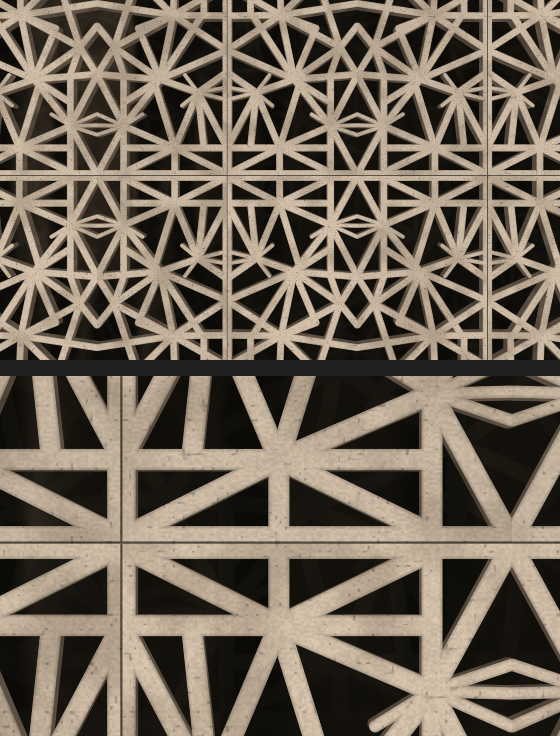
Top: the whole. Bottom: its middle third, enlarged.
A WebGL 2 fragment shader for this pattern:

```glsl
#version 300 es
precision highp float;
// Pierced stone screen: one panel of fanned bars, mirrored across and down,
// with hole walls seen in perspective, mottled stone and a dim room behind.
// Bars are segment distances, grouped in fans that share a hub.
uniform vec2 u_resolution;
out vec4 fragColor;

const float CANVAS_WIDTH = 768.0;             // drawing units across the canvas
const vec2 PANEL = vec2(178.5, 270.0);
const vec2 ORIGIN = vec2(133.0, 253.0);       // a crossing of two seams
const vec3 STONE = vec3(0.79, 0.72, 0.635);
const vec3 STONE_WORN = vec3(0.65, 0.585, 0.505);
const vec3 WALL = vec3(0.33, 0.285, 0.235);
const vec3 ROOM_DARK = vec3(0.045, 0.04, 0.025);
const vec3 ROOM_BROWN = vec3(0.18, 0.15, 0.115);

float hash(vec2 p) {
  return fract(sin(dot(p, vec2(127.1, 311.7))) * 43758.5453);
}

float noise(vec2 p) {
  vec2 i = floor(p), f = fract(p);
  f = f * f * (3.0 - 2.0 * f);
  return mix(mix(hash(i), hash(i + vec2(1, 0)), f.x),
             mix(hash(i + vec2(0, 1)), hash(i + vec2(1, 1)), f.x), f.y);
}

float fbm(vec2 p) {
  float sum = 0.0, gain = 0.5;
  for (int i = 0; i < 4; i++) {
    sum += gain * noise(p);
    p = p * 2.1 + 7.3;
    gain *= 0.5;
  }
  return sum;
}

float bar(vec2 p, vec2 a, vec2 b) {
  vec2 d = b - a;
  return length(p - a - d * clamp(dot(p - a, d) / dot(d, d), 0.0, 1.0));
}

// Four bars from one hub; each vec4 holds two end points.
float fan(vec2 p, vec2 hub, vec4 e, vec4 g) {
  return min(min(bar(p, hub, e.xy), bar(p, hub, e.zw)),
             min(bar(p, hub, g.xy), bar(p, hub, g.zw)));
}

// Mirror alternate panels; the result is measured from the panel corner.
vec2 foldPanel(vec2 p) {
  vec2 q = p - ORIGIN - vec2(PANEL.x, 0.0);
  return abs(mod(q + PANEL, 2.0 * PANEL) - PANEL);
}

// Signed distance to the stone lattice, negative inside.
float lattice(vec2 p) {
  vec2 q = foldPanel(p);
  vec2 low = vec2(72, 38), left = vec2(40, 114), mid = vec2(92, 132);
  vec2 side = vec2(142, 68), upper = vec2(155, 176), top = vec2(74, 220);

  float d = fan(q, low, vec4(0, 2, 72, 0), vec4(142, 4, left));
  d = min(d, fan(q, low, vec4(0, 38, 142, 38), vec4(side, 100, 128)));
  d = min(d, fan(q, left, vec4(0, 38, 32, 38), vec4(mid, 0, 142)));
  d = min(d, fan(q, mid, vec4(side, 142, 100), vec4(178, 139, 0, 172)));
  d = min(d, fan(q, mid, vec4(upper, 122, 202), vec4(top, 36, 218)));
  d = min(d, fan(q, top, vec4(0, 219, 0, 172), vec4(upper, 0, 262)));
  d = min(d, fan(q, top, vec4(72, 270, 124, 270), vec4(178, 236, 122, 202)));
  d = min(d, fan(q, upper, vec4(142, 139, 178, 139), vec4(178, 205, 124, 270)));
  d = min(d, fan(q, side, vec4(142, 0, 142, 139), vec4(178, 2, 178, 137)));
  d = min(d, bar(q, vec2(32, 219), vec2(32, 270))) - 4.8;

  // Slim bars of the small bursts beside the frame
  float slim = fan(q, side, vec4(178, 56, 178, 69), vec4(178, 84, 116, 84));
  slim = min(slim, fan(q, left, vec4(0, 104, 0, 121), vec4(62, 96, 58, 138)));
  d = min(d, slim - 2.8);

  float frame = min(q.x - 6.5, q.y - 7.5);
  return min(d, frame);
}

float cover(float d, float pixel) {
  return 1.0 - smoothstep(-0.6 * pixel, 0.6 * pixel, d);
}

// Dim space behind: broad brown bands and a faint second lattice.
vec3 room(vec2 p, float pixel) {
  float brown = 1.0 - smoothstep(250.0, 300.0, p.x);
  float bands = smoothstep(0.3, 0.65, noise(vec2(p.x * 0.035, p.y * 0.004)));
  float haze = fbm(p * 0.025);
  vec3 c = mix(ROOM_DARK, ROOM_BROWN, bands * (0.2 + 0.75 * brown) * (0.4 + haze));
  float ghost = cover(lattice(p * 1.35 + vec2(41, 23)), 4.0 * pixel);
  return c + 0.035 * ghost * haze * vec3(1.0, 0.95, 0.85);
}

vec3 stone(vec2 p) {
  vec2 cell = floor((p - ORIGIN) / PANEL);
  float wear = smoothstep(0.32, 0.72, fbm(p * 0.035 + 11.0 * cell));
  vec3 c = mix(STONE, STONE_WORN, 0.75 * wear);
  c *= 0.96 + 0.08 * hash(cell + 3.0);
  c *= 0.94 + 0.12 * noise(p * 0.9);
  float pits = smoothstep(0.83, 0.95, noise(p * 0.45 + 31.0));
  return c * (1.0 - 0.2 * pits);
}

void main() {
  float pixel = CANVAS_WIDTH / u_resolution.x;
  vec2 p = gl_FragCoord.xy * pixel;
  vec2 outward = p - 0.5 * u_resolution * pixel;

  // Sweep the lattice toward the centre to show the hole walls
  float front = lattice(p);
  float back = min(lattice(p + 0.009 * outward), lattice(p + 0.018 * outward));
  vec3 wall = WALL * (0.7 + 0.6 * fbm(p * 0.06));
  vec3 color = mix(room(p, pixel), wall, cover(back, pixel));

  // Face, softened rim and fine joints between panels
  vec3 face = stone(p) * mix(0.84, 1.0, smoothstep(0.0, 1.8, -front));
  vec2 q = foldPanel(p);
  float joint = cover(min(q.x, q.y) - 0.5, pixel);
  face *= 1.0 - 0.6 * joint;
  color = mix(color, face, cover(front, pixel));
  fragColor = vec4(color, 1.0);
}
```
